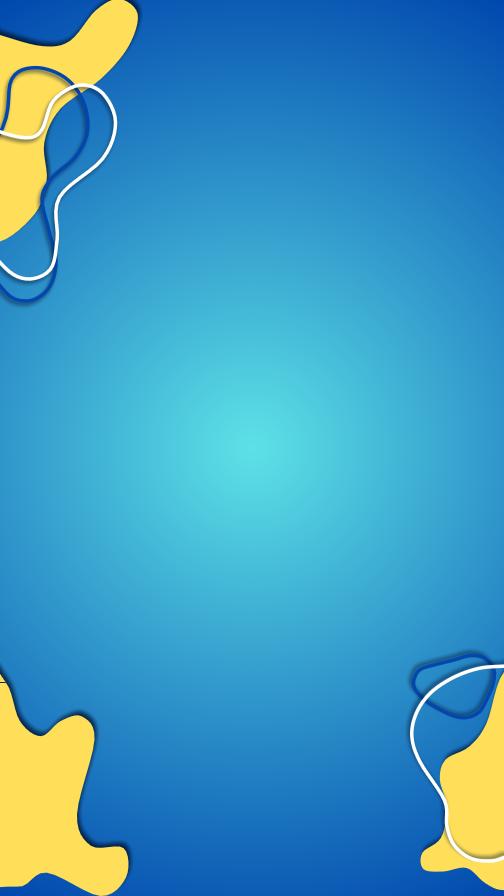
Write a Shadertoy shader that draws this background.

```glsl
// Blue radial glow with yellow paper blobs and looping ribbons in three corners.
// Every outline is a closed Catmull-Rom loop of a few knots; a signed distance
// to it gives the fill, the ribbon stroke and the soft cast shadow.

#define CANVAS_WIDTH 4.32
#define GLOW_COLOR vec3(0.365, 0.885, 0.905)
#define EDGE_COLOR vec3(0.0, 0.28, 0.68)
#define BLOB_COLOR vec3(1.0, 0.87, 0.35)
#define BLUE_RIBBON vec3(0.01, 0.28, 0.68)
#define WHITE_RIBBON vec3(1.0)
#define SHADOW_COLOR vec3(0.0, 0.07, 0.17)
#define RIBBON_RADIUS 0.015
#define SHADOW_BLUR 0.035
#define CURVE_STEPS 6

const int KNOTS = 15;

// Top left corner, measured from that corner
const vec2 TOP_BLOB[KNOTS] = vec2[KNOTS](
    vec2(-.3, -.2), vec2(0, -.30), vec2(.36, -.395), vec2(.60, -.35),
    vec2(.82, -.09), vec2(1.02, .01), vec2(1.18, -.12), vec2(1.1, -.40),
    vec2(.86, -.68), vec2(.52, -.93), vec2(.38, -1.22), vec2(.40, -1.55),
    vec2(.30, -1.83), vec2(0, -2.07), vec2(-.3, -2.0));
const vec2 TOP_BLUE[KNOTS] = vec2[KNOTS](
    vec2(.02, -1.1), vec2(.10, -.68), vec2(.30, -.58), vec2(.55, -.66),
    vec2(.71, -.86), vec2(.75, -1.12), vec2(.65, -1.34), vec2(.45, -1.52),
    vec2(.36, -1.70), vec2(.42, -1.98), vec2(.48, -2.25), vec2(.41, -2.48),
    vec2(.22, -2.58), vec2(0, -2.45), vec2(-.4, -1.8));
const vec2 TOP_WHITE[KNOTS] = vec2[KNOTS](
    vec2(-.3, -1.0), vec2(0, -1.13), vec2(.24, -1.18), vec2(.36, -1.11),
    vec2(.46, -.86), vec2(.68, -.73), vec2(.88, -.80), vec2(.99, -1.05),
    vec2(.88, -1.36), vec2(.51, -1.69), vec2(.49, -2.05), vec2(.43, -2.31),
    vec2(.22, -2.39), vec2(0, -2.25), vec2(-.3, -1.8));

// Bottom left corner
const vec2 LEFT_BLOB[KNOTS] = vec2[KNOTS](
    vec2(-.2, 1.95), vec2(.05, 1.83), vec2(.17, 1.50), vec2(.35, 1.37),
    vec2(.52, 1.50), vec2(.70, 1.54), vec2(.81, 1.34), vec2(.66, .70),
    vec2(.78, .43), vec2(1.06, .41), vec2(1.08, .16), vec2(.86, 0),
    vec2(.40, .20), vec2(.14, .08), vec2(-.3, .3));

// Bottom right corner, measured from that corner
const vec2 RIGHT_BLOB[KNOTS] = vec2[KNOTS](
    vec2(.3, 2.0), vec2(0, 1.92), vec2(-.15, 1.48), vec2(-.30, 1.28),
    vec2(-.50, 1.17), vec2(-.55, 1.0), vec2(-.49, .76), vec2(-.54, .50),
    vec2(-.70, .37), vec2(-.69, .23), vec2(-.52, .21), vec2(-.32, .24),
    vec2(-.16, .11), vec2(0, .05), vec2(.3, .1));
const vec2 RIGHT_BLUE[KNOTS] = vec2[KNOTS](
    vec2(-.77, 1.86), vec2(-.72, 1.94), vec2(-.60, 1.98), vec2(-.44, 2.02),
    vec2(-.29, 2.06), vec2(-.17, 2.04), vec2(-.09, 1.95), vec2(-.09, 1.83),
    vec2(-.14, 1.70), vec2(-.21, 1.58), vec2(-.32, 1.53), vec2(-.45, 1.55),
    vec2(-.64, 1.65), vec2(-.73, 1.73), vec2(-.77, 1.79));
const vec2 RIGHT_WHITE[KNOTS] = vec2[KNOTS](
    vec2(.3, 1.98), vec2(0, 1.97), vec2(-.22, 1.95), vec2(-.44, 1.87),
    vec2(-.63, 1.74), vec2(-.75, 1.57), vec2(-.79, 1.37), vec2(-.72, 1.15),
    vec2(-.51, .82), vec2(-.49, .60), vec2(-.43, .44), vec2(-.30, .33),
    vec2(-.15, .30), vec2(0, .33), vec2(.3, .5));

// Signed distance to the smooth loop: negative inside
float loopDistance(vec2 p, vec2 knots[KNOTS]) {
    float nearest = 1e4, side = 1.0;
    for (int i = 0; i < KNOTS; i++) {
        vec2 a = knots[(i + KNOTS - 1) % KNOTS], b = knots[i];
        vec2 c = knots[(i + 1) % KNOTS], d = knots[(i + 2) % KNOTS];
        vec2 start = b;
        for (int j = 1; j <= CURVE_STEPS; j++) {
            float t = float(j)/float(CURVE_STEPS);
            vec2 bend = 2.0*a - 5.0*b + 4.0*c - d + t*(3.0*(b - c) + d - a);
            vec2 end = b + 0.5*t*(c - a + t*bend);
            vec2 edge = end - start, rel = p - start;
            vec2 gap = rel - edge*clamp(dot(rel, edge)/dot(edge, edge), 0.0, 1.0);
            nearest = min(nearest, dot(gap, gap));
            // Each edge crossed by a ray to the right flips the side
            if ((start.y > p.y) != (end.y > p.y) && rel.x < edge.x*rel.y/edge.y) side = -side;
            start = end;
        }
    }
    return side*sqrt(nearest);
}

// Lays a shape and its shadow over the colour below
void paint(inout vec3 color, vec3 ink, float shape, float shadow, float strength, float pixel) {
    float shade = 1.0 - smoothstep(-SHADOW_BLUR, SHADOW_BLUR, shadow);
    color = mix(color, SHADOW_COLOR, strength*shade);
    color = mix(color, ink, clamp(0.5 - shape/pixel, 0.0, 1.0));
}

void blob(inout vec3 color, float shape, float shadow, float pixel) {
    paint(color, BLOB_COLOR, shape, shadow, 0.75, pixel);
}

void ribbon(inout vec3 color, vec3 ink, float line, float shadow, float pixel) {
    paint(color, ink, abs(line) - RIBBON_RADIUS, abs(shadow) - RIBBON_RADIUS, 0.5, pixel);
}

void mainImage(out vec4 fragColor, in vec2 fragCoord) {
    float pixel = CANVAS_WIDTH/iResolution.x;
    vec2 p = fragCoord*pixel, size = iResolution.xy*pixel;
    vec3 color = mix(GLOW_COLOR, EDGE_COLOR, length(p - 0.5*size)/length(0.5*size));

    // Corner groups, skipped where they cannot reach
    vec2 q = p - vec2(0, size.y), lift = vec2(.02, .035);
    if (q.x < 1.4 && q.y > -2.8) {
        vec2 s = q + vec2(.015, .025);
        blob(color, loopDistance(q, TOP_BLOB), loopDistance(q - lift, TOP_BLOB), pixel);
        ribbon(color, BLUE_RIBBON, loopDistance(q, TOP_BLUE), loopDistance(s, TOP_BLUE), pixel);
        ribbon(color, WHITE_RIBBON, loopDistance(q, TOP_WHITE), loopDistance(s, TOP_WHITE), pixel);
    }
    if (p.x < 1.3 && p.y < 2.2)
        blob(color, loopDistance(p, LEFT_BLOB), loopDistance(p - lift, LEFT_BLOB), pixel);
    q = p - vec2(size.x, 0);
    if (q.x > -1.0 && q.y < 2.3) {
        vec2 s = q + vec2(.02, -.025);
        blob(color, loopDistance(q, RIGHT_BLOB), loopDistance(q - lift, RIGHT_BLOB), pixel);
        ribbon(color, BLUE_RIBBON, loopDistance(q, RIGHT_BLUE), loopDistance(s, RIGHT_BLUE), pixel);
        ribbon(color, WHITE_RIBBON, loopDistance(q, RIGHT_WHITE), loopDistance(s, RIGHT_WHITE), pixel);
    }
    fragColor = vec4(color, 1.0);
}
```
